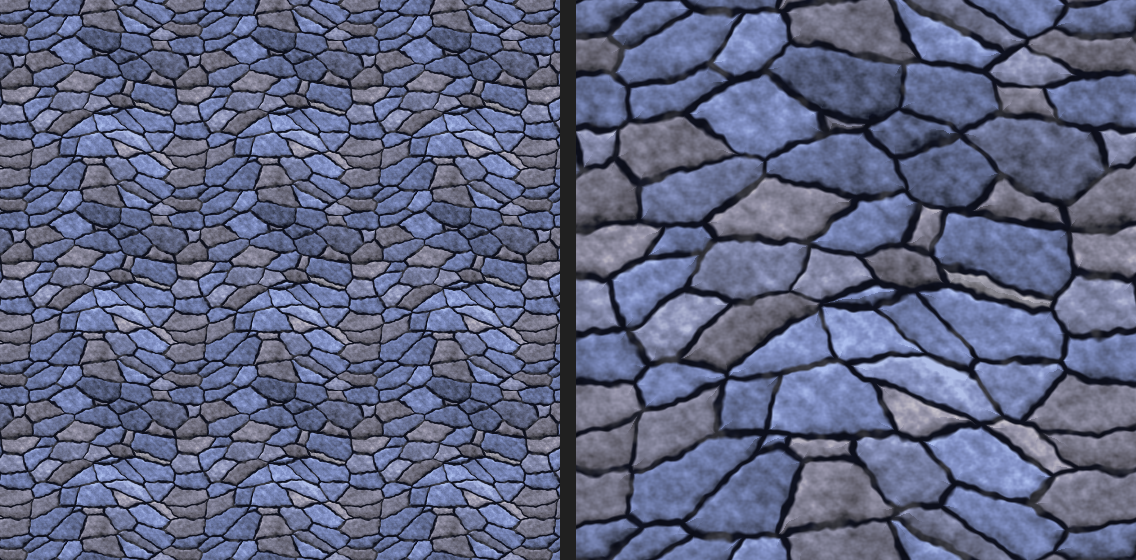
Left: the whole. Right: its middle third, enlarged.
Reproduce this texture procedurally as a WebGL 2 fragment shader.

```glsl
#version 300 es
precision highp float;

uniform vec2 u_resolution;
out vec4 fragColor;

const float TAU = 6.2831853;
const float REPEATS = 3.2;
const vec2 STONE_GRID = vec2(6.0, 11.0);

// Slate ramp, from the joints to the sunlit faces
const vec3 SLATE[6] = vec3[6](
    vec3(0.05, 0.06, 0.11), vec3(0.22, 0.23, 0.27), vec3(0.35, 0.36, 0.43),
    vec3(0.45, 0.47, 0.57), vec3(0.56, 0.58, 0.70), vec3(0.73, 0.75, 0.83));
const vec3 BLUE_TINT = vec3(0.92, 0.99, 1.12);
const vec3 EARTH_TINT = vec3(1.05, 1.0, 0.95);
const vec3 CREAM = vec3(0.79, 0.79, 0.75);
const vec3 MORTAR = vec3(0.25, 0.25, 0.27);

struct Stone {
    vec2 id;
    vec2 center;
    vec2 edgeNormal;
    float edge;
};

vec2 hash2(vec2 p) {
    vec3 q = fract(p.xyx * vec3(0.1031, 0.1030, 0.0973));
    q += dot(q, q.yzx + 33.33);
    return fract((q.xx + q.yz) * q.zy);
}

float cornerSlope(vec2 cell, vec2 offset, vec2 period, float seed) {
    return dot(hash2(mod(cell, period) + seed) * 2.0 - 1.0, offset);
}

// Gradient noise that wraps with the tile
float gradientNoise(vec2 tile, vec2 period, float seed) {
    vec2 p = tile * period, cell = floor(p), f = p - cell;
    vec2 u = f * f * f * (f * (f * 6.0 - 15.0) + 10.0);
    vec2 e = vec2(1.0, 0.0);
    float low = mix(cornerSlope(cell, f, period, seed),
                    cornerSlope(cell + e, f - e, period, seed), u.x);
    float high = mix(cornerSlope(cell + e.yx, f - e.yx, period, seed),
                     cornerSlope(cell + 1.0, f - 1.0, period, seed), u.x);
    return mix(low, high, u.y);
}

float fractalNoise(vec2 tile, vec2 period, float seed) {
    float sum = 0.0, gain = 1.0;
    for (int i = 0; i < 3; i++) {
        sum += gain * gradientNoise(tile, period, seed);
        period *= 2.0;
        gain *= 0.65;
        seed += 19.0;
    }
    return sum;
}

// Soft wrapped spot, used to place regional character in the tile
float spot(vec2 tile, vec2 center, vec2 radius) {
    vec2 d = (fract(tile - center + 0.5) - 0.5) / radius;
    return exp(-dot(d, d));
}

// Seed position in xy, size weight in z
vec3 stoneSeed(vec2 cell, vec2 grid) {
    vec2 id = mod(cell, grid);
    vec2 position = cell + 0.08 + 0.84 * hash2(id + 3.0);
    float size = hash2(id + 71.0).x;
    float large = spot(position / grid, vec2(0.77, 0.39), vec2(0.11, 0.06))
                + 0.7 * spot(position / grid, vec2(0.31, 0.87), vec2(0.1, 0.06));
    return vec3(position, 0.5 * size * size + 0.6 * large);
}

// Weighted Voronoi cell and its nearest border, in tile units
Stone findStone(vec2 tile, vec2 grid) {
    vec2 q = tile * grid, base = floor(q), nearest = vec2(0.0);
    float best = 1e3;
    Stone stone;
    stone.edge = 1e3;
    for (int i = 0; i < 25; i++) {
        vec2 cell = base + vec2(i % 5, i / 5) - 2.0;
        vec3 seed = stoneSeed(cell, grid);
        vec2 d = seed.xy - q;
        float power = dot(d, d) - seed.z;
        if (power < best) {
            best = power;
            nearest = d;
            stone.id = mod(cell, grid);
            stone.center = seed.xy / grid;
        }
    }
    for (int i = 0; i < 25; i++) {
        vec3 seed = stoneSeed(base + vec2(i % 5, i / 5) - 2.0, grid);
        vec2 d = seed.xy - q, across = d - nearest;
        float gap = length(across);
        if (gap < 0.001) continue;
        vec2 slope = across / gap * grid;
        float edge = (dot(d, d) - seed.z - best) / (2.0 * gap * length(slope));
        if (edge < stone.edge) {
            stone.edge = edge;
            stone.edgeNormal = normalize(slope);
        }
    }
    return stone;
}

vec3 slateRamp(float tone) {
    float s = clamp(tone, 0.0, 1.0) * 5.0;
    int i = min(int(s), 4);
    return mix(SLATE[i], SLATE[i + 1], s - float(i));
}

// Courses arch over the tile, with ragged stone outlines
vec2 bendCourses(vec2 tile) {
    float arch = 0.045 + 0.02 * cos(TAU * (tile.y - 0.35));
    vec2 ragged = vec2(fractalNoise(tile, vec2(14.0), 5.0),
                       fractalNoise(tile, vec2(14.0), 43.0));
    return tile - vec2(0.0, arch * cos(TAU * (tile.x - 0.55))) + 0.013 * ragged;
}

void main() {
    vec2 tile = gl_FragCoord.xy / u_resolution.y * REPEATS;
    float pixel = REPEATS / u_resolution.y;
    Stone stone = findStone(bendCourses(tile), STONE_GRID);
    vec2 variety = hash2(stone.id + 131.0);

    // Tone of each stone, with its light and dark regions
    float tone = 0.63 + 0.3 * (variety.x - 0.5);
    tone += 0.2 * spot(stone.center, vec2(0.77, 0.39), vec2(0.2, 0.1));
    tone -= 0.22 * spot(stone.center, vec2(0.7, 0.89), vec2(0.25, 0.09));

    // Weathering, slanted strata and fine grain
    float grain = fractalNoise(tile, vec2(34.0, 40.0), 211.0);
    float strata = gradientNoise(tile + vec2(0.0, tile.x), vec2(9.0, 46.0), 307.0);
    tone += 0.2 * fractalNoise(tile, vec2(8.0, 12.0), 401.0);
    tone += 0.26 * grain + 0.18 * strata;

    // Chipped rims lit from the upper left
    float jointWidth = 0.006 + 0.005 * gradientNoise(tile, vec2(9.0), 503.0);
    float light = dot(stone.edgeNormal, normalize(vec2(-0.5, 0.85)));
    float rim = 1.0 - smoothstep(0.0, 0.022, stone.edge - jointWidth);
    tone += rim * (0.2 * light - 0.04);

    vec3 color = slateRamp(tone) * mix(EARTH_TINT, BLUE_TINT, smoothstep(0.1, 0.6, variety.y));
    float cream = spot(stone.center, vec2(0.85, 0.6), vec2(0.06, 0.035));
    color = mix(color, CREAM * (0.95 + 0.3 * grain), 0.8 * smoothstep(0.4, 0.8, cream));

    // Dark joints with patches of mortar
    float mortar = smoothstep(0.0, 0.4, fractalNoise(tile, vec2(11.0), 601.0));
    vec3 joint = mix(SLATE[0], MORTAR, 0.75 * mortar) * (1.0 + 0.4 * grain);
    float soft = max(pixel * 0.7, 0.0035);
    float face = smoothstep(jointWidth - soft, jointWidth + soft, stone.edge);
    fragColor = vec4(mix(joint, color, face), 1.0);
}
```
